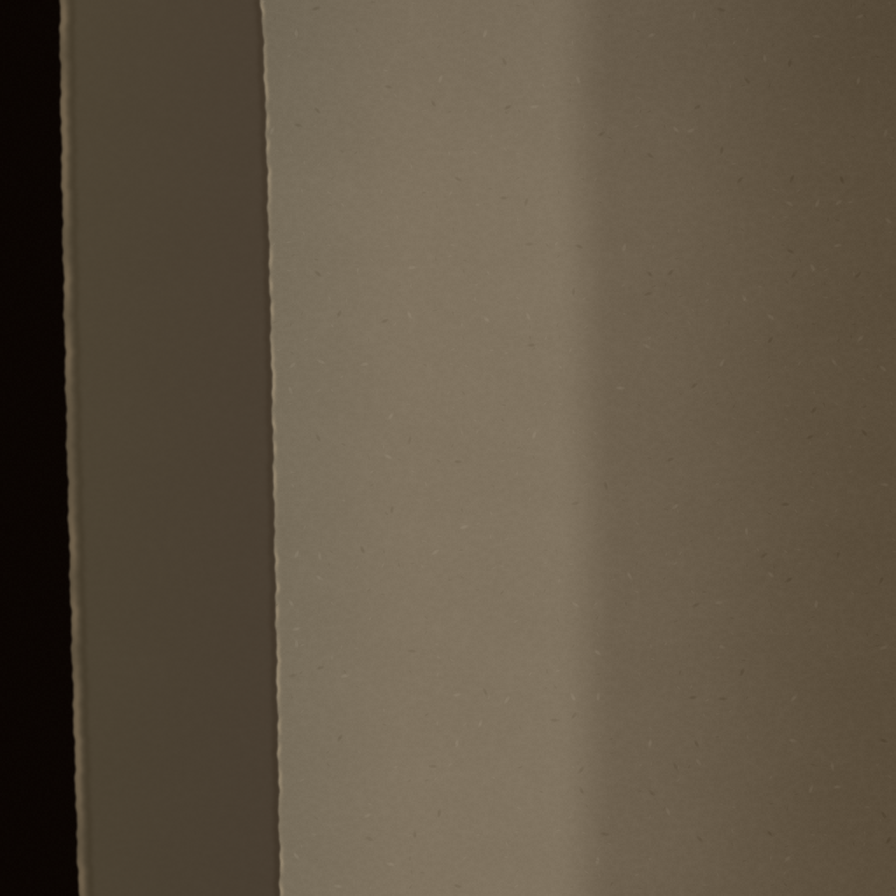
This texture is drawn by a WebGL 1 fragment shader. Its source:

```glsl
precision highp float;
// Folded card in dim light: a dark gap, a shaded side strip, then a wide
// panel that drops into soft shadow on the right. Curved boundaries split
// the bands; cellular flecks and layered sines give the paper its surface.

uniform vec2 u_resolution;

float hash(vec2 p) {
  p = fract(p * vec2(0.1031, 0.1137));
  p += dot(p, p.yx + 33.33);
  return fract((p.x + p.y) * p.x * 17.0);
}

// Smooth mottling in about -1..1
float layeredSines(vec2 p) {
  float sum = 0.0;
  float weight = 0.5;
  for (int i = 0; i < 5; i++) {
    sum += weight * sin(p.x + 1.7 * sin(p.y)) * sin(p.y + 1.3 * sin(p.x * 0.7));
    p = mat2(1.5, 1.1, -1.1, 1.5) * p + 2.3;
    weight *= 0.65;
  }
  return sum;
}

// Distance to the nearest scattered cell centre
float cellular(vec2 p) {
  vec2 cell = floor(p);
  float nearest = 2.0;
  for (int j = -1; j <= 1; j++) {
    for (int i = -1; i <= 1; i++) {
      vec2 id = cell + vec2(float(i), float(j));
      vec2 centre = id + vec2(hash(id), hash(id + 57.0));
      nearest = min(nearest, length(p - centre));
    }
  }
  return nearest;
}

// Sparse slanted fibres, signed for light or dark
float fibres(vec2 uv, float density) {
  vec2 p = uv * density;
  vec2 id = floor(p);
  vec2 offset = p - id - 0.3 - 0.4 * vec2(hash(id + 11.0), hash(id + 29.0));
  float angle = 3.1416 * hash(id + 71.0);
  vec2 along = vec2(cos(angle), sin(angle));
  vec2 local = vec2(dot(offset, along), dot(offset, vec2(-along.y, along.x)));
  float mark = 1.0 - smoothstep(0.05, 0.24, length(local * vec2(1.0, 2.3)));
  float pick = hash(id + 93.0);
  return mark * (step(0.90, pick) - step(pick, 0.07));
}

float edgeMask(float distance, float softness) {
  return smoothstep(-softness, softness, distance);
}

float ridge(float distance, float width) {
  return exp(-distance * distance / (width * width));
}

// Small uneven shifts along a cut edge
float roughness(float y, float seed) {
  return 0.0005 * sin(y * 83.0 + seed) + 0.0004 * sin(y * 217.0 + 2.0 * seed)
       + 0.0003 * sin(y * 391.0 + seed * 3.0);
}

vec3 panelColor(vec2 uv) {
  vec3 lit = mix(vec3(0.465, 0.425, 0.355), vec3(0.500, 0.450, 0.375),
                 smoothstep(0.28, 0.48, uv.x));
  vec3 shade = mix(vec3(0.432, 0.382, 0.312), vec3(0.352, 0.302, 0.232),
                   smoothstep(0.64, 1.02, uv.x));
  float bend = 0.655 + 0.004 * sin(uv.y * 5.0);
  vec3 color = mix(lit, shade, smoothstep(-0.038, 0.032, uv.x - bend));
  return color * (1.0 - 0.05 * smoothstep(0.75, 1.0, uv.y));
}

vec3 stripColor(vec2 uv, float leftEdge, float rightEdge) {
  float across = clamp((uv.x - leftEdge) / (rightEdge - leftEdge), 0.0, 1.0);
  vec3 color = mix(vec3(0.305, 0.268, 0.205), vec3(0.292, 0.250, 0.200), across);
  return color * (1.0 + 0.04 * (uv.y - 0.5));
}

void main() {
  vec2 uv = gl_FragCoord.xy / u_resolution;
  float pixel = 1.0 / min(u_resolution.x, u_resolution.y);
  float drop = clamp(1.0 - uv.y, 0.0, 1.0);

  // Band boundaries drift right toward the bottom
  float gapEdge = 0.0665 + 0.021 * pow(drop, 1.4) + roughness(uv.y, 1.0);
  float foldEdge = 0.2905 + 0.022 * pow(drop, 0.65) + roughness(uv.y, 4.0);
  float fromGap = uv.x - gapEdge;
  float fromFold = uv.x - foldEdge;

  // Paper surface
  float mottle = layeredSines(uv * vec2(17.0, 23.0));
  float cells = cellular(uv * vec2(100.0, 140.0)) - 0.45;
  float grain = hash(floor(uv * 512.0)) - 0.5;
  float surface = 0.005 * mottle + 0.014 * cells + 0.012 * grain;
  float flecks = 0.035 * fibres(uv, 38.0) + 0.02 * fibres(uv + 0.37, 67.0);

  // Strip with its pale worn rim
  vec3 strip = stripColor(uv, gapEdge, foldEdge) + 0.4 * surface;
  float wear = 0.75 + 0.25 * sin(uv.y * 47.0 + 2.0 * sin(uv.y * 19.0));
  strip += vec3(0.125, 0.105, 0.085) * wear * ridge(fromGap - 0.004, 0.0045);
  strip -= 0.025 * ridge(fromGap - 0.014, 0.004);
  strip -= 0.03 * ridge(fromFold + 0.003, 0.004);

  // Panel with a thin bright cut edge
  vec3 panel = panelColor(uv) + surface + flecks;
  float glint = 0.6 + 0.4 * sin(uv.y * 131.0 + 3.0 * sin(uv.y * 37.0));
  panel += vec3(0.10, 0.085, 0.065) * glint * ridge(fromFold - 0.0022, 0.0024);

  vec3 gap = vec3(0.042, 0.020, 0.010) + 0.008 * grain;
  vec3 color = mix(gap, strip, edgeMask(fromGap, pixel + 0.001));
  color = mix(color, panel, edgeMask(fromFold, pixel + 0.0006));
  gl_FragColor = vec4(clamp(color, 0.0, 1.0), 1.0);
}
```
